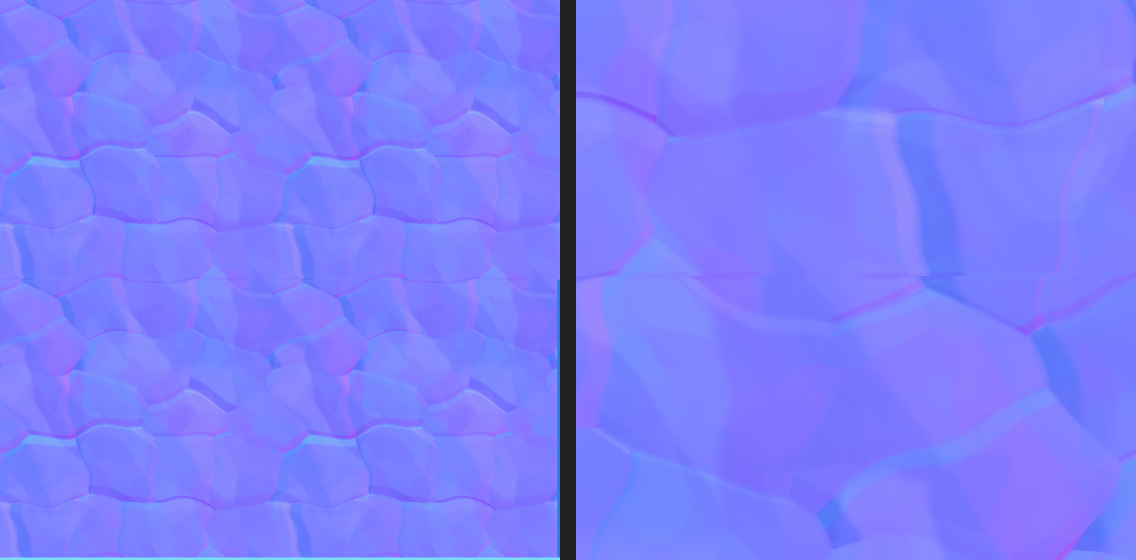
Left, the full canvas; right, a detail of the centre.
Write a three.js fragment shader that draws this texture map.

```glsl
// Tangent-space normal map of crumpled, faceted stone, tiled two by two.
#define TILES 2.0
#define ROW_HEIGHT 0.4975
#define ROW_SLIP 0.013
#define STONES vec2(4.0, 5.0)
#define STONE_TILT 0.035
#define DOME 0.05
#define BEVEL 0.24
#define FACET_TILT 0.075
#define FACET_SHARPNESS 30.0
#define EDGE_WIDTH 0.0045
#define SEAM_TILT 0.09
#define TAU 6.2831853

varying vec2 vUv;

vec2 hash2(vec2 c) {
  return fract(sin(vec2(dot(c, vec2(127.1, 311.7)), dot(c, vec2(269.5, 183.3)))) * 43758.5453);
}

// Cell index wrapped to the tile, so that opposite sides join.
vec2 wrapCell(vec2 cell, vec2 count) {
  return floor(mod(cell + 0.5, count));
}

// Flat facets of random slope with slightly softened folds.
vec2 facets(vec2 p, vec2 count, float seed) {
  vec2 q = p * count;
  vec2 base = floor(q);
  vec2 slope = vec2(0.0);
  float total = 0.0;
  for (int j = -1; j <= 1; j++) {
    for (int i = -1; i <= 1; i++) {
      vec2 cell = base + vec2(float(i), float(j));
      vec2 id = wrapCell(cell, count) + seed;
      vec2 d = q - cell - hash2(id);
      float weight = exp(-FACET_SHARPNESS * dot(d, d));
      slope += weight * (hash2(id + 37.0) * 2.0 - 1.0);
      total += weight;
    }
  }
  return slope / total;
}

// Large domed stones whose sides have bevels of varied width and depth.
vec2 stones(vec2 p) {
  vec2 q = p * STONES;
  vec2 base = floor(q);
  vec2 nearest = vec2(8.0);
  vec2 nearId = vec2(0.0);
  for (int j = -1; j <= 1; j++) {
    for (int i = -1; i <= 1; i++) {
      vec2 cell = base + vec2(float(i), float(j));
      vec2 id = wrapCell(cell, STONES);
      vec2 center = cell + 0.1 + 0.8 * hash2(id + 5.0) - q;
      if (dot(center, center) < dot(nearest, nearest)) {
        nearest = center;
        nearId = id;
      }
    }
  }
  vec2 bevels = vec2(0.0);
  float borderDistance = 8.0;
  for (int j = -2; j <= 2; j++) {
    for (int i = -2; i <= 2; i++) {
      vec2 cell = base + vec2(float(i), float(j));
      vec2 id = wrapCell(cell, STONES);
      vec2 center = cell + 0.1 + 0.8 * hash2(id + 5.0) - q;
      vec2 side = center - nearest;
      if (dot(side, side) > 0.0001) {
        vec2 outward = normalize(side);
        float d = dot(0.5 * (nearest + center), outward);
        vec2 h = hash2(nearId * 3.0 + id * 7.0 + 11.0);
        float width = mix(0.04, 0.22, h.x * h.x);
        float cover = (1.0 - smoothstep(width * 0.7, width, d)) * smoothstep(0.0, 0.025, d);
        bevels += outward * cover * BEVEL * h.y * h.y;
        borderDistance = min(borderDistance, d);
      }
    }
  }
  vec2 body = (hash2(nearId + 19.0) * 2.0 - 1.0) * STONE_TILT - nearest * DOME;
  return body * smoothstep(0.0, 0.025, borderDistance) + bevels;
}

void main() {
  // Rows hang from the top; the lower one slips slightly sideways.
  float rowPosition = (1.0 - vUv.y) / ROW_HEIGHT;
  float lowerRow = step(1.0, rowPosition);
  vec2 p = vec2(vUv.x * TILES + ROW_SLIP * lowerRow, -rowPosition);

  // Bend the outlines, and shear the facets into falling streaks.
  vec2 bent = p + 0.014 * sin(TAU * (p.yx * vec2(2.0, 3.0) + vec2(0.1, 0.6)))
                + 0.006 * sin(TAU * (p.yx * vec2(7.0, 5.0) + p * 2.0));
  vec2 streak = vec2(bent.x, bent.y + bent.x);

  vec2 tilt = stones(bent);
  tilt += FACET_TILT * facets(streak, vec2(6.0, 5.0), 3.0);
  tilt += FACET_TILT * 0.5 * facets(bent, vec2(11.0, 13.0), 61.0);
  tilt += FACET_TILT * 0.22 * facets(streak, vec2(23.0, 17.0), 113.0);

  // Faint broken crease where the two rows meet.
  float seam = 1.0 - smoothstep(0.001, 0.003, abs(vUv.y - 1.0 + ROW_HEIGHT));
  tilt.y += seam * SEAM_TILT * facets(vec2(p.x, 0.5), vec2(9.0, 3.0), 83.0).x;

  vec3 color = normalize(vec3(tilt, 1.0)) * 0.5 + 0.5;

  // Exposed rims: blue at the lower right, pale cyan along the bottom.
  float rightRim = smoothstep(1.0 - EDGE_WIDTH - 0.001, 1.0 - EDGE_WIDTH + 0.001, vUv.x)
                 * (1.0 - smoothstep(0.499, 0.502, vUv.y));
  float bottomRim = 1.0 - smoothstep(EDGE_WIDTH - 0.001, EDGE_WIDTH + 0.001, vUv.y);
  color = mix(color, vec3(0.18, 0.48, 0.86), rightRim);
  color = mix(color, vec3(0.48, 0.86, 0.96), bottomRim);
  gl_FragColor = vec4(color, 1.0);
}
```
